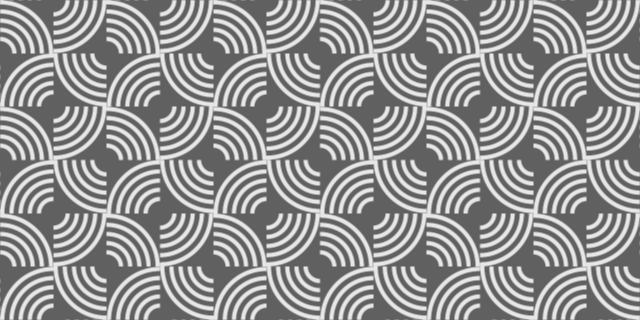
A WebGL 1 fragment shader for this pattern:

```glsl
precision highp float;

uniform vec2 u_resolution;

// Lengths are in cell sides; a repeat is two by two cells
#define REPEATS vec2(6.0, 3.0)
#define BAND_COUNT 5.0
#define OUTER_RADIUS 0.957
#define BAND_SPACING 0.172
#define BAND_HALF_WIDTH 0.0395
#define SOFTNESS 0.036
#define GROUND vec3(0.378)
#define BAND_COLOR vec3(0.905)

const int SAMPLES = 4;

// Concentric quarter rings whose centre moves between the cell corners
float quarterRings(vec2 p, float edge) {
  vec2 cell = floor(p);
  vec2 parity = mod(cell, 2.0);
  vec2 corner = vec2(1.0 - parity.y, parity.x);
  float radius = length(p - cell - corner);

  // Nearest ring, counted inward from the outermost
  float ring = floor((OUTER_RADIUS - radius) / BAND_SPACING + 0.5);
  ring = clamp(ring, 0.0, BAND_COUNT - 1.0);
  float ringRadius = OUTER_RADIUS - ring * BAND_SPACING;
  float dist = abs(radius - ringRadius) - BAND_HALF_WIDTH;
  return 1.0 - smoothstep(-edge, edge, dist);
}

void main() {
  vec2 cells = REPEATS * 2.0;
  vec2 p = gl_FragCoord.xy / u_resolution * cells;
  float pixel = cells.y / u_resolution.y;
  float filterWidth = max(SOFTNESS, pixel);
  float sampleStep = filterWidth / float(SAMPLES);

  // Box filter softens both the rings and their cut ends
  float coverage = 0.0;
  for (int j = 0; j < SAMPLES; j++) {
    for (int i = 0; i < SAMPLES; i++) {
      vec2 offset = (vec2(float(i), float(j)) + 0.5) * sampleStep - 0.5 * filterWidth;
      coverage += quarterRings(p + offset, 0.5 * sampleStep);
    }
  }
  coverage /= float(SAMPLES * SAMPLES);

  gl_FragColor = vec4(mix(GROUND, BAND_COLOR, coverage), 1.0);
}
```
